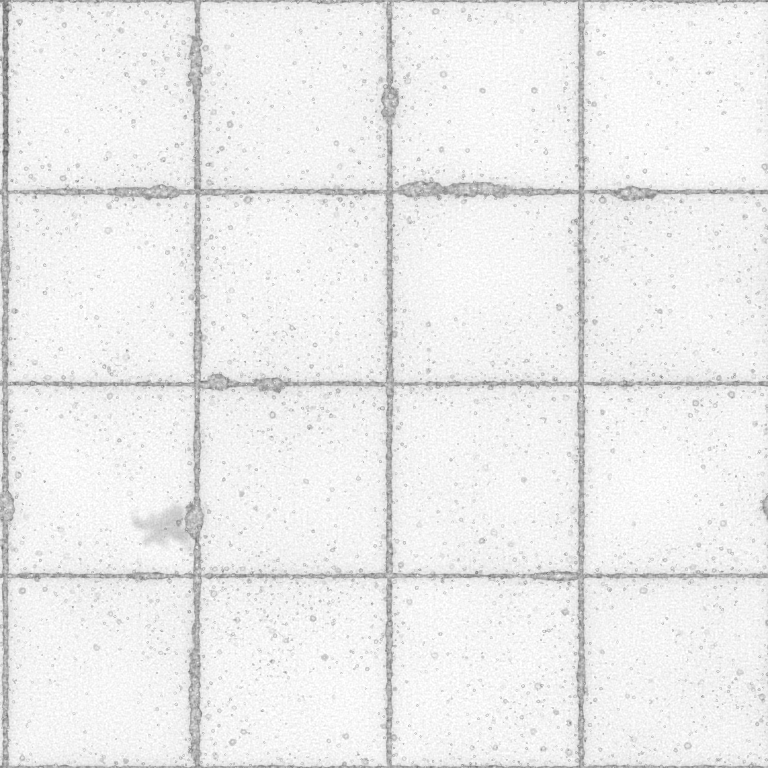
Reproduce this texture procedurally as a three.js fragment shader.

```glsl
// Four by four pale concrete tiles with gritty, swollen joints and small round pits.
varying vec2 vUv;

vec2 hash2(vec2 p) {
  return fract(sin(vec2(dot(p, vec2(127.1, 311.7)), dot(p, vec2(269.5, 183.3)))) * 43758.55);
}

float corner(vec2 cell, vec2 offset) {
  return dot(hash2(cell) * 2.0 - 1.0, offset);
}

// Gradient noise, centred on zero
float noise(vec2 p) {
  vec2 i = floor(p), f = fract(p), u = f * f * (3.0 - 2.0 * f);
  vec2 e = vec2(1.0, 0.0);
  return mix(mix(corner(i, f), corner(i + e, f - e), u.x),
             mix(corner(i + e.yx, f - e.yx), corner(i + 1.0, f - 1.0), u.x), u.y);
}

float fbm(vec2 p) {
  float sum = 0.0, amp = 1.0;
  for (int i = 0; i < 4; i++) {
    sum += amp * noise(p);
    p = p * 2.03 + 17.3;
    amp *= 0.55;
  }
  return sum;
}

// Approximate distance to a swollen lump of mortar, wrapping at the borders
float knot(vec2 uv, vec2 centre, vec2 radius) {
  vec2 p = fract(uv - centre + 0.5) - 0.5;
  return (length(p / radius) - 1.0) * min(radius.x, radius.y);
}

// Joint half width, which swells irregularly along its length
float jointWidth(float along, float line, float base) {
  float swell = noise(vec2(along * 13.0, line * 7.37 + 0.41));
  float grit = noise(vec2(along * 75.0, line * 5.71 + 0.33));
  return base + 0.004 * smoothstep(0.08, 0.5, swell) + 0.002 * grit;
}

float jointDistance(vec2 uv) {
  vec2 p = uv - vec2(0.007, 0.0);
  p += 0.0015 * vec2(noise(uv * 9.0), noise(uv * 9.0 + 31.0));
  vec2 line = floor(p * 4.0 + 0.5);
  vec2 d = abs(p - line * 0.25);
  d.x -= jointWidth(uv.y, line.x + 2.0, 0.0034);
  d.y -= jointWidth(uv.x, line.y + 11.0, 0.0024);
  float dist = min(d.x, d.y) + 0.0022 * noise(uv * 130.0);

  // Larger lumps
  float lumps = knot(uv, vec2(0.508, 0.864), vec2(0.010, 0.024));
  lumps = min(lumps, knot(uv, vec2(0.547, 0.753), vec2(0.032, 0.010)));
  lumps = min(lumps, knot(uv, vec2(0.620, 0.753), vec2(0.050, 0.009)));
  lumps = min(lumps, knot(uv, vec2(0.007, 0.340), vec2(0.013, 0.021)));
  lumps = min(lumps, knot(uv, vec2(0.253, 0.323), vec2(0.012, 0.022)));
  lumps = min(lumps, knot(uv, vec2(0.254, 0.090), vec2(0.007, 0.090)));
  lumps = min(lumps, knot(uv, vec2(0.255, 0.915), vec2(0.008, 0.040)));
  lumps = min(lumps, knot(uv, vec2(0.285, 0.502), vec2(0.017, 0.010)));
  lumps = min(lumps, knot(uv, vec2(0.350, 0.500), vec2(0.022, 0.008)));
  lumps = min(lumps, knot(uv, vec2(0.210, 0.750), vec2(0.024, 0.009)));
  lumps = min(lumps, knot(uv, vec2(0.825, 0.748), vec2(0.026, 0.009)));
  return min(dist, lumps + 0.006 * noise(uv * 65.0) + 0.004 * noise(uv * 140.0));
}

// One layer of round pits: x is the rim, y is the inside
vec2 pits(vec2 uv, float scale, float density) {
  float turn = scale * 1.7;
  vec2 p = mat2(cos(turn), sin(turn), -sin(turn), cos(turn)) * uv * scale;
  vec2 cell = floor(p), pick = hash2(cell + scale);
  float radius = 0.07 + 0.10 * pick.y;
  float d = length(fract(p) - 0.3 - 0.4 * hash2(cell + 71.0)) - radius;
  d += 0.10 * noise(p * 5.0);
  float present = step(pick.x, density) * (0.25 + 0.75 * hash2(cell + 23.0).x);
  return present * vec2(1.0 - smoothstep(0.015, 0.10, abs(d)), 1.0 - smoothstep(-0.06, 0.04, d));
}

void main() {
  vec2 uv = vUv;
  float d = jointDistance(uv);
  float outside = max(d, 0.0);
  float joint = 1.0 - smoothstep(-0.0013, 0.0013, d);
  float cloud = fbm(uv * 7.0);
  float grain = noise(uv * 393.0) + 0.6 * noise(uv * 231.0 + 9.0);

  // Tile face: mottling, fine grain and dark specks
  vec2 tile = floor((uv - vec2(0.007, 0.0)) * 4.0);
  float face = 0.972 - 0.014 * hash2(tile + 5.0).x - 0.018 * cloud + 0.095 * grain;
  float specks = smoothstep(0.2, 0.55, noise(uv * 205.0 + 40.0));
  face -= 0.22 * specks * smoothstep(-0.25, 0.6, cloud + noise(uv * 26.0));
  face -= 0.07 * exp(-outside * 220.0) + 0.018 * exp(-outside * 30.0);
  float stain = 1.0 - length((uv - vec2(0.22, 0.315)) / vec2(0.05, 0.035));
  face -= 0.16 * smoothstep(0.0, 0.8, stain + 1.2 * noise(uv * 55.0)) * step(-0.6, stain);

  // Mortar: darker where narrow, pebbly where swollen
  float mortar = mix(0.66, 0.76, smoothstep(0.001, 0.006, -d));
  mortar += 0.26 * noise(uv * 170.0) + 0.18 * grain;
  mortar -= 0.07 * (1.0 - smoothstep(0.0, 0.002, abs(d)));
  mortar -= 0.13 * smoothstep(0.75, 0.80, uv.y) * (1.0 - smoothstep(0.012, 0.016, uv.x));
  float shade = mix(face, mortar, joint);

  // Pits gather along the joints and in clouded patches
  float density = 0.09 + 0.38 * exp(-outside * 75.0) + 0.2 * cloud;
  for (int i = 0; i < 4; i++) {
    vec2 pit = pits(uv, 43.0 + 23.0 * float(i), density);
    shade -= 0.16 * pit.x * (1.0 - 0.5 * joint);
    shade += pit.y * mix(-0.07, 0.13, joint);
  }
  gl_FragColor = vec4(vec3(clamp(shade, 0.35, 1.0)), 1.0);
}
```
